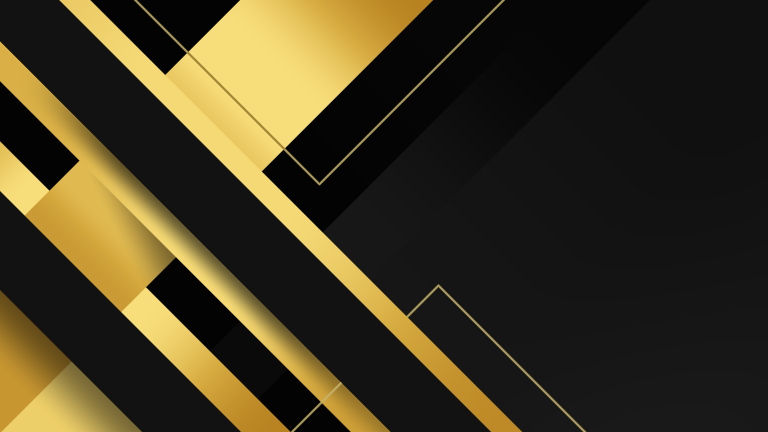
A Shadertoy shader for this background:

```glsl
const vec3 BRONZE = vec3(0.72, 0.51, 0.13);
const vec3 AMBER = vec3(0.84, 0.67, 0.25);
const vec3 PALE_GOLD = vec3(0.97, 0.87, 0.48);
const vec3 CHARCOAL = vec3(0.072);
const vec3 BLACK = vec3(0.012);
const float FAR = 9.0;

// Gold ramp from bronze (0) through amber to pale gold (1)
vec3 gold(float t) {
    t = clamp(t, 0.0, 1.0);
    return t < 0.5 ? mix(BRONZE, AMBER, t * 2.0) : mix(AMBER, PALE_GOLD, t * 2.0 - 1.0);
}

// Signed distance to a box given by two opposite corners
float boxDistance(vec2 p, vec2 low, vec2 high) {
    vec2 d = abs(p - 0.5 * (low + high)) - 0.5 * (high - low);
    return length(max(d, 0.0)) + min(max(d.x, d.y), 0.0);
}

float boxMask(vec2 p, vec2 low, vec2 high, float soft) {
    return 1.0 - smoothstep(-soft, soft, boxDistance(p, low, high));
}

float outlineMask(vec2 p, vec2 low, vec2 high, float width, float soft) {
    return 1.0 - smoothstep(width, width + soft, abs(boxDistance(p, low, high)));
}

// Shadow that deepens as x goes from start to end
float shadow(float x, float start, float end, float depth) {
    return 1.0 - depth * smoothstep(0.0, 1.0, (x - start) / (end - start));
}

// Dark backdrop with broad diagonal planes
vec3 backdrop(vec2 d, float soft) {
    float farPlane = mix(0.085, 0.062, smoothstep(0.2, 1.5, d.x));
    farPlane += 0.02 * smoothstep(1.9, 2.7, d.y);
    float midPlane = mix(0.09, 0.025, smoothstep(0.3, 1.2, d.x));
    float nearPlane = mix(0.012, 0.025, smoothstep(0.2, 1.2, d.x));
    float shade = mix(midPlane, farPlane, smoothstep(1.505 - soft, 1.505 + soft, d.y));
    return vec3(mix(nearPlane, shade, smoothstep(1.285 - soft, 1.285 + soft, d.y)));
}

// Blocks on the upper right side of the main ribbon
vec3 upperBlocks(vec3 col, vec2 d, float soft) {
    col = mix(col, BLACK, boxMask(d, vec2(0.17, -FAR), vec2(FAR, 0.556), soft));
    float sheen = 1.0 - smoothstep(0.48, 0.97, d.x);
    sheen -= 0.22 * (1.0 - smoothstep(0.2, 0.33, d.x));
    return mix(col, gold(sheen), boxMask(d, vec2(0.17, 0.556), vec2(FAR, 1.003), soft));
}

// Blocks on the lower left side of the second ribbon
vec3 lowerBlocks(vec3 col, vec2 d, float soft) {
    col = mix(col, BLACK, boxMask(d, vec2(-0.33, -FAR), vec2(-0.15, FAR), soft));
    col = mix(col, vec3(0.04), boxMask(d, vec2(-0.33, 1.3), vec2(-0.15, 1.52), soft));

    float sheen = d.y < 0.6 ? 0.65 + 0.35 * smoothstep(0.3, 0.5, d.y)
                            : 1.0 - smoothstep(1.05, 1.65, d.y);
    col = mix(col, gold(sheen), boxMask(d, vec2(-0.46, -FAR), vec2(-0.327, FAR), soft));

    vec3 tile = gold(0.3 + 0.35 * smoothstep(-0.42, -0.25, d.x));
    tile *= shadow(d.x + 0.35 * d.y, 0.0, 0.17, 0.45);
    col = mix(col, tile, boxMask(d, vec2(-0.46, 0.556), vec2(-0.15, 1.003), soft));

    // Charcoal ribbon and the two corner blocks
    col = mix(col, CHARCOAL, boxMask(d, vec2(-0.671, -FAR), vec2(-0.442, FAR), soft));
    float cornerShade = shadow(d.x, -0.86, -0.66, 0.5);
    vec3 corner = gold(0.25) * cornerShade;
    vec3 brightCorner = gold(0.85) * cornerShade;
    corner = mix(corner, brightCorner, smoothstep(1.003 - soft, 1.003 + soft, d.y));
    return mix(col, corner, boxMask(d, vec2(-FAR, -FAR), vec2(-0.671, FAR), soft));
}

void mainImage(out vec4 fragColor, in vec2 fragCoord) {
    vec2 p = fragCoord / iResolution.y;
    float soft = 1.0 / iResolution.y;
    float lineWidth = 0.0013;

    // Diagonal axes: x across the ribbons, y along them toward the lower right
    vec2 d = vec2(p.x + p.y - 1.0, p.x - p.y + 1.0);

    vec3 col = backdrop(d, soft);
    col = upperBlocks(col, d, soft);
    float leftSide = 1.0 - smoothstep(-0.13, -0.11, d.x);
    col = mix(col, lowerBlocks(col, d, soft), leftSide);

    // Second ribbon, shaded along its upper edge
    float sheen = 0.55 + 0.4 * smoothstep(0.4, 1.0, d.y) - 0.6 * smoothstep(1.2, 1.8, d.y);
    float depth = 0.6 * smoothstep(0.2, 0.7, d.y) * (1.0 - 0.6 * smoothstep(1.3, 1.85, d.y));
    vec3 ribbon = gold(sheen) * shadow(d.x, -0.18, -0.09, depth);
    col = mix(col, ribbon, boxMask(d, vec2(-0.188, -FAR), vec2(-0.095, FAR), soft));

    // Fine frames
    vec3 frameColor = mix(vec3(0.78, 0.70, 0.42), vec3(0.58, 0.45, 0.16),
                          boxMask(d, vec2(0.2, 0.556), vec2(FAR, 1.003), soft));
    float frame = outlineMask(d, vec2(0.313, -FAR), vec2(FAR, 1.166), lineWidth, 2.0 * soft);
    frame = max(frame, outlineMask(d, vec2(-0.323, 1.676), vec2(0.354, FAR), lineWidth, 2.0 * soft));
    col = mix(col, frameColor, 0.85 * frame);

    // Charcoal band and main ribbon on top
    col = mix(col, CHARCOAL, boxMask(d, vec2(-0.095, -FAR), vec2(0.15, FAR), soft));
    float mainSheen = 0.95 - 0.85 * smoothstep(1.15, 2.15, d.y);
    mainSheen -= 0.15 * (1.0 - smoothstep(0.1, 0.5, d.y));
    col = mix(col, gold(mainSheen), boxMask(d, vec2(0.137, -FAR), vec2(0.209, FAR), soft));

    fragColor = vec4(col, 1.0);
}
```
